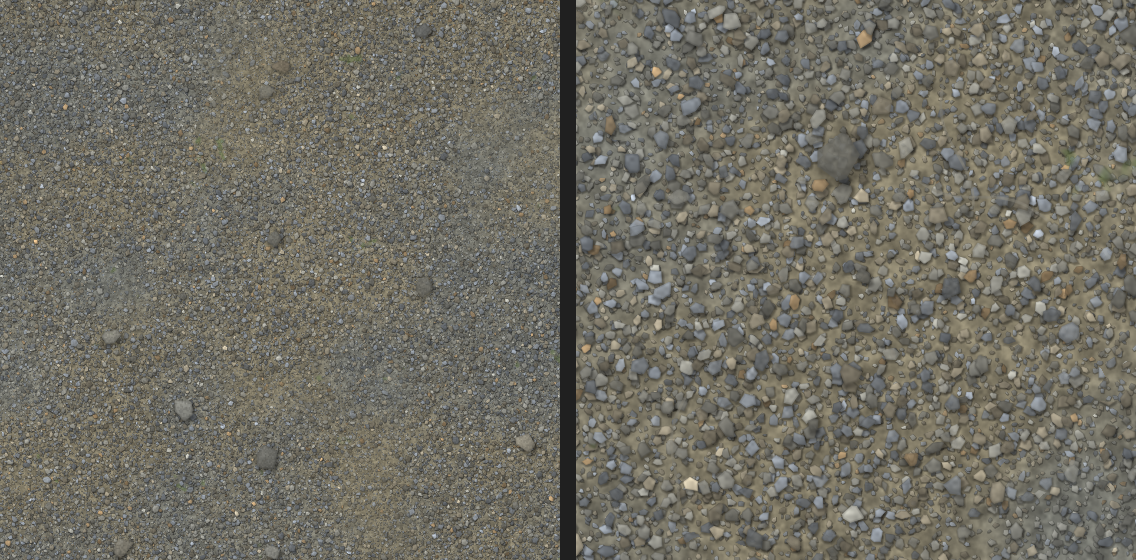
Left: the whole. Right: its middle third, enlarged.
This texture is drawn by a WebGL 2 fragment shader. Its source:

```glsl
#version 300 es
precision highp float;
// Compacted gravel: angular grey pebbles of several sizes bedded in dusty olive-brown soil.
uniform vec2 u_resolution;
out vec4 fragColor;

vec3 hash3(vec2 p, float seed) {
    vec3 q = fract(vec3(p.xyx + seed * 17.31) * vec3(0.1031, 0.1030, 0.0973));
    q += dot(q, q.yxz + 33.33);
    return fract((q.xxy + q.yzz) * q.zyx);
}

float noise(vec2 p) {
    vec2 i = floor(p), f = fract(p);
    f = f * f * (3.0 - 2.0 * f);
    float low = mix(hash3(i, 0.0).x, hash3(i + vec2(1, 0), 0.0).x, f.x);
    float high = mix(hash3(i + vec2(0, 1), 0.0).x, hash3(i + vec2(1, 1), 0.0).x, f.x);
    return mix(low, high, f.y);
}

float fbm(vec2 p) {
    float sum = 0.0, amp = 0.53;
    for (int i = 0; i < 4; i++) {
        sum += amp * noise(p);
        p = mat2(1.6, 1.2, -1.2, 1.6) * p + 7.3;
        amp *= 0.5;
    }
    return sum;
}

mat2 rotate(float a) {
    return mat2(cos(a), sin(a), -sin(a), cos(a));
}

// Irregular rounded polygon built from five jittered edges
float stoneDistance(vec2 p, float radius, vec3 rnd) {
    float d = length(p) - radius * 1.2;
    for (int k = 0; k < 5; k++) {
        float jitter = fract(rnd.x * 7.0 + rnd.y * float(k + 1) * 3.7);
        float angle = (float(k) + 0.7 * jitter) * 1.2566;
        d = max(d, dot(p, vec2(cos(angle), sin(angle))) - radius * (0.75 + 0.35 * fract(jitter * 9.1 + rnd.z)));
    }
    return d;
}

vec3 stoneColor(vec3 rnd) {
    vec3 tint = vec3(1.0, 1.0, 0.955);
    tint = mix(tint, vec3(0.93, 0.985, 1.06), step(0.68, rnd.y));
    tint = mix(tint, vec3(1.06, 1.0, 0.87), step(rnd.y, 0.24));
    tint = mix(tint, vec3(1.18, 0.98, 0.72), step(rnd.y, 0.03));
    float tone = 0.355 + 0.30 * pow(rnd.x, 1.3) + 0.13 * step(0.965, rnd.z);
    return tint * tone;
}

// One layer of stones, each with a soft contact shadow
vec3 scatter(vec3 ground, vec2 uv, float cells, float density, float size, float contrast, float seed) {
    vec2 p = uv * cells, cell = floor(p);
    float pixel = cells / u_resolution.y;
    for (int y = -1; y <= 1; y++)
    for (int x = -1; x <= 1; x++) {
        vec2 id = cell + vec2(x, y);
        vec3 place = hash3(id, seed), shape = hash3(id, seed + 3.0), paint = hash3(id, seed + 6.0);
        if (place.z > density) continue;
        vec2 q = p - id - 0.1 - 0.8 * place.xy;
        mat2 turn = rotate(shape.x * 6.2832);
        vec2 stretch = vec2(1.0, 1.0 + 0.65 * shape.y);
        float radius = size * (0.62 + 0.5 * shape.z);
        float d = stoneDistance(turn * q * stretch, radius, shape);
        float shade = stoneDistance(turn * (q + size * vec2(-0.12, 0.2)) * stretch, radius, shape);
        ground *= 1.0 - 0.36 * smoothstep(size * 0.45, -size * 0.1, shade);
        vec3 face = mix(vec3(0.425, 0.425, 0.405), stoneColor(paint), contrast);
        face *= 1.0 + 0.16 * clamp(dot(q, vec2(-0.5, 0.8)) / radius, -1.0, 1.0);
        face *= 0.82 + 0.18 * smoothstep(0.0, -size * 0.3, d);
        float cover = smoothstep(0.7, -0.7, d / pixel) * (0.76 + 0.24 * paint.z);
        ground = mix(ground, face, cover);
    }
    return ground;
}

// Thin dry twigs, gently bent
vec3 twigs(vec3 ground, vec2 uv) {
    for (int i = 0; i < 9; i++) {
        vec3 rnd = hash3(vec2(i, 5), 2.0);
        vec2 q = rotate(rnd.z * 6.2832) * (uv - rnd.xy);
        float len = 0.025 + 0.035 * rnd.x;
        float d = abs(q.y + 0.005 * sin(q.x * 70.0 + rnd.y * 6.0)) - 0.0007;
        float mask = smoothstep(1.0, -0.5, d * u_resolution.y) * smoothstep(len, len * 0.8, abs(q.x));
        ground = mix(ground, vec3(0.48, 0.47, 0.43), 0.55 * mask);
    }
    return ground;
}

void main() {
    vec2 uv = gl_FragCoord.xy / u_resolution.y;
    float patches = fbm(uv * vec2(4.5, 6.5) + 3.0);
    float bare = smoothstep(0.50, 0.72, patches);
    float warm = fbm(uv * 6.0 + 21.0);

    // Soil with fine grit
    vec3 soil = mix(vec3(0.425, 0.43, 0.405), vec3(0.475, 0.45, 0.375), smoothstep(0.3, 0.7, warm));
    soil *= 0.72 + 0.54 * fbm(uv * 130.0);
    vec3 color = scatter(soil, uv, 230.0, 0.62, 0.40, 0.8, 1.0);

    // Pebbles, thinned where the soil lies bare
    float density = 1.0 - 0.65 * bare;
    color = scatter(color, uv, 145.0, 0.60 * density, 0.42, 0.95, 11.0);
    color = scatter(color, uv, 104.0, 0.62 * density, 0.42, 1.0, 23.0);
    color = scatter(color, uv, 74.0, 0.16 * density, 0.42, 0.9, 37.0);
    color = scatter(color, uv, 13.0, 0.07, 0.23, 0.45, 41.0);
    color = twigs(color, uv);

    // Dust film, sparse moss and surface grain
    float dust = 0.12 + 0.38 * bare * fbm(uv * 45.0 + 9.0);
    color = mix(color, soil * 1.04, dust);
    float moss = smoothstep(0.80, 0.88, fbm(uv * 28.0 + 50.0));
    color = mix(color, vec3(0.36, 0.43, 0.25), 0.5 * moss);
    color *= 0.94 + 0.22 * noise(uv * 390.0);
    color *= 0.95 + 0.12 * fbm(uv * 3.0 + 70.0);
    fragColor = vec4(color, 1.0);
}
```
